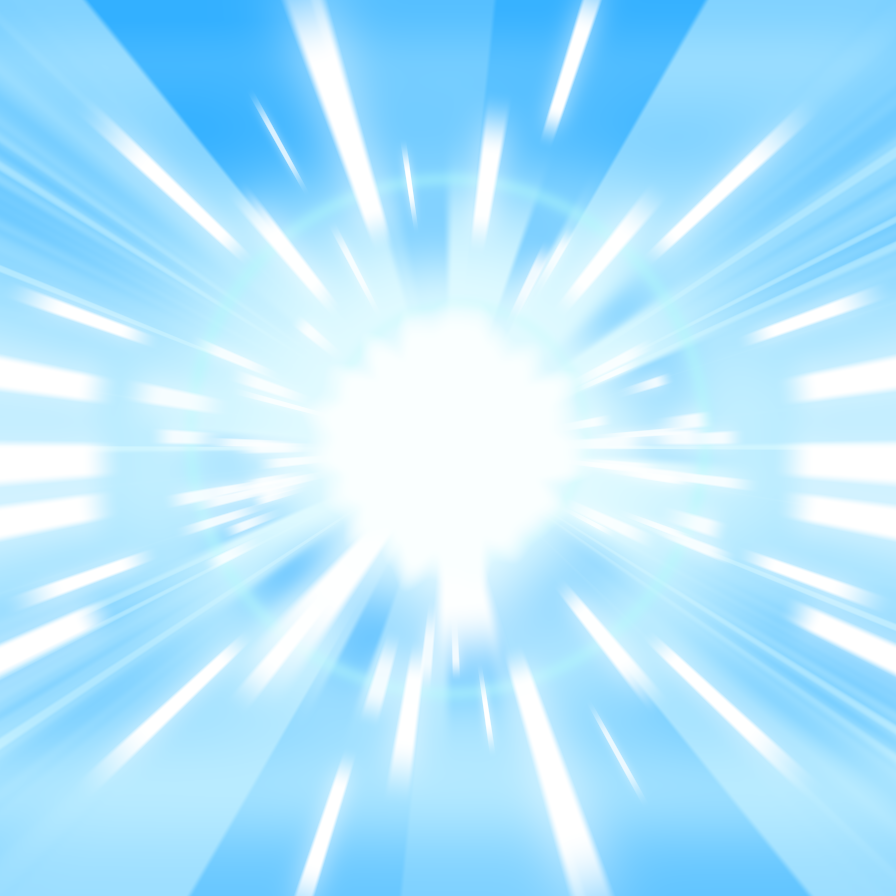
This background is drawn by a Shadertoy shader. Its source:

```glsl
// A white burst of light on a sky-blue field, with streaks racing outward.
// Soft angular sectors shade the sky; tapered beams follow a spoke formula
// repeated in four quadrants, with hashed dashes and faint lens rings on top.

float hash(float n) {
    return fract(sin(n * 127.1 + 3.7) * 43758.5453);
}

float bell(float x, float width) {
    return exp(-x * x / (width * width));
}

// Smooth noise around the half turn, so opposite rays agree.
float rayNoise(float deg, float count) {
    float x = mod(deg / 180.0, 1.0) * count;
    float cell = floor(x);
    float t = smoothstep(0.0, 1.0, fract(x));
    return mix(hash(cell + count), hash(mod(cell + 1.0, count) + count), t);
}

float sector(float deg, float from, float to) {
    return smoothstep(from - 0.4, from + 0.4, deg) - smoothstep(to - 0.4, to + 0.4, deg);
}

// Streak pointing away from the centre; its width grows with distance.
float beam(vec2 p, float deg, float start, float end, float width) {
    vec2 dir = vec2(cos(radians(deg)), sin(radians(deg)));
    float along = dot(p, dir);
    float across = abs(dot(p, vec2(-dir.y, dir.x)));
    float halfWidth = width * max(along, 0.0) + 0.0008;
    float body = 1.0 - smoothstep(halfWidth * 0.55, halfWidth * 1.2, across);
    float glow = 0.35 * bell(across, halfWidth * 1.9);
    float caps = smoothstep(start - 0.02, start + 0.03, along)
               * (1.0 - smoothstep(mix(start, end, 0.55), end, along));
    return max(body, glow) * caps;
}

vec3 skyColor(vec2 p, float r, float deg) {
    float fold = mod(deg, 180.0);
    float tilt = degrees(atan(abs(p.y), abs(p.x) + 1e-5));
    vec3 pale = vec3(0.83, 0.97, 1.0);
    vec3 sky = mix(pale, vec3(0.61, 0.87, 1.0), smoothstep(0.16, 0.45, r));

    // Broad wedges above and below
    float wedge = 0.72 * sector(fold, 60.0, 84.0) + 0.42 * sector(fold, 84.0, 107.0)
                + 0.8 * sector(fold, 107.0, 129.0);
    float depth = wedge * smoothstep(0.16, 0.5, r) * (p.y > 0.0 ? 1.0 : 0.72);
    depth += 0.25 * bell(p.y - 0.34, 0.06) * smoothstep(35.0, 55.0, tilt);
    depth += 0.25 * smoothstep(0.42, 0.5, p.y);

    // Blue rays on the diagonals and pockets near the core
    float fine = rayNoise(deg, 90.0) * 0.6 + rayNoise(deg, 210.0) * 0.4;
    depth += 0.75 * bell(tilt - 31.0, 9.0) * smoothstep(0.25, 0.58, r) * fine;
    depth += 0.5 * bell(r - 0.24, 0.06) * smoothstep(0.5, 0.75, rayNoise(deg, 19.0));
    depth += 0.5 * bell(r - 0.2, 0.06) * smoothstep(0.0, -0.1, p.y) * smoothstep(25.0, 40.0, tilt);
    sky = mix(sky, vec3(0.2, 0.69, 1.0), clamp(depth, 0.0, 1.0));

    // Pale haze on the sides and low in the frame, with thin light rays
    float haze = 0.45 * (1.0 - smoothstep(6.0, 28.0, tilt)) + 0.5 * bell(p.y + 0.38, 0.07);
    float thin = smoothstep(0.68, 0.95, rayNoise(deg, 140.0)) * (1.0 - smoothstep(30.0, 48.0, tilt));
    return mix(sky, pale, clamp(haze + 0.45 * thin, 0.0, 0.85));
}

// Fraction of sky left visible between the streaks.
float streakGaps(vec2 p) {
    float starts[8] = float[8](0.38, 0.39, 0.36, 0.43, 0.32, 0.21, 0.37, 0.235);
    float lengths[8] = float[8](0.38, 0.34, 0.17, 0.3, 0.25, 0.17, 0.21, 0.17);
    float widths[8] = float[8](0.054, 0.042, 0.019, 0.032, 0.022, 0.036, 0.021, 0.038);
    float gaps = 1.0;
    for (int q = 0; q < 4; q++) {
        vec2 side = vec2(q % 2 == 0 ? 1.0 : -1.0, q < 2 ? 1.0 : -1.0);
        bool rising = side.x * side.y > 0.0;
        for (int k = 0; k < 8; k++) {
            if (side.y > 0.0 && (k == 0 || k == 3)) continue;
            float pair = float(k / 2);
            float deg = 2.0 + 15.0 * pair + 2.8 * pair * pair + (k % 2 == 1 ? 7.5 : 0.0);
            float start = starts[k], len = lengths[k], width = widths[k];
            if (k == 3) deg -= 2.0;
            if (k == 7) deg += 2.0;
            if (!rising && k == 6) { start = 0.25; len = 0.36; width = 0.048; }
            if (!rising && k == 7) { start = 0.26; len = 0.09; width = 0.009; }
            gaps *= 1.0 - beam(p * side, deg, start, start + len, width);
        }
    }
    // Slim opposite pair and the two wide lower shafts
    gaps *= 1.0 - 0.8 * beam(p * (p.y < 0.0 ? -1.0 : 1.0), 119.0, 0.34, 0.46, 0.007);
    gaps *= 1.0 - beam(p, 276.0, 0.02, 0.29, 0.2);
    gaps *= 1.0 - beam(p, 231.0, 0.02, 0.36, 0.11);

    // Short dashes around the core, mostly near the horizontal
    for (int i = 0; i < 44; i++) {
        float n = float(i);
        float spread = i % 3 == 0 ? 90.0 : 27.0;
        float deg = (hash(n) * 2.0 - 1.0) * spread + (i % 2 == 0 ? 0.0 : 180.0);
        float start = 0.13 + 0.14 * hash(n + 50.0);
        float len = 0.05 + 0.06 * hash(n + 100.0);
        gaps *= 1.0 - 0.85 * beam(p, deg, start, start + len, 0.012 + 0.025 * hash(n + 150.0));
    }
    return gaps;
}

void mainImage(out vec4 fragColor, in vec2 fragCoord) {
    vec2 p = (fragCoord - 0.5 * iResolution.xy) / min(iResolution.x, iResolution.y);
    float r = length(p);
    float deg = degrees(atan(p.y, p.x + 1e-6));
    vec3 color = skyColor(p, r, deg);

    // Lens rings
    float ring = bell(length(p - vec2(0.0, 0.013)) - 0.287, 0.009);
    ring += 0.7 * bell(length(p - vec2(0.012, 0.018)) - 0.142, 0.008);
    color = mix(color, vec3(0.66, 0.98, 0.98), 0.4 * ring);

    // Streaks, then the ragged white core and its halo
    color = mix(vec3(1.0), color, streakGaps(p));
    float ragged = r + 0.035 * (rayNoise(deg * 0.5, 37.0) - 0.5);
    float core = 1.0 - smoothstep(0.115, 0.175, ragged);
    float halo = 0.55 * bell(r, 0.22);
    color = mix(color, vec3(0.98, 1.0, 1.0), max(core, halo));
    fragColor = vec4(color, 1.0);
}
```
